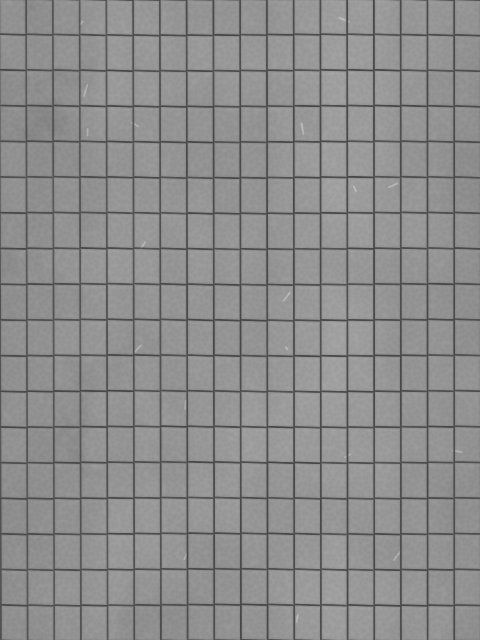
This texture is drawn by a WebGL 1 fragment shader. Its source:

```glsl
precision highp float;
// Worn grey panel of upright tiles parted by thin dark grooves.
// A slightly skewed grid gives the groove distances; layered sines stain
// the surface, cellular noise grains it and sparse strokes scratch it.
uniform vec2 u_resolution;

#define TILES vec2(17.94, 17.96)
#define GRID_SHIFT vec2(0.025, 0.02)
#define GROOVE_HALF 0.0019
#define GROOVE_COLOR vec3(0.27)
#define TILE_COLOR vec3(0.584)
#define TILE_VARIATION 0.014
#define STAIN_DEPTH 0.022
#define GRAIN_DEPTH 0.035
#define GRAIN_SCALE 105.0
#define SCRATCH_CELLS 9.0

float hash(vec2 p) {
  return fract(sin(dot(p, vec2(127.1, 311.7))) * 43758.55);
}

vec2 hash2(vec2 p) {
  return vec2(hash(p), hash(p + 37.3));
}

// Distance to the nearest scattered point
float cellular(vec2 p) {
  vec2 cell = floor(p);
  float nearest = 2.0;
  for (int j = -1; j <= 1; j++) {
    for (int i = -1; i <= 1; i++) {
      vec2 c = cell + vec2(float(i), float(j));
      nearest = min(nearest, length(c + hash2(c) - p));
    }
  }
  return nearest;
}

// Cloudy stains from warped, rotated sines, about -1 to 1
float stains(vec2 p) {
  float sum = 0.0;
  float weight = 0.5;
  for (int i = 0; i < 5; i++) {
    sum += weight * sin(p.x + 1.7 * sin(p.y * 0.8)) * cos(p.y + sin(p.x));
    p = mat2(1.3, 1.2, -1.2, 1.3) * p + 2.3;
    weight *= 0.68;
  }
  return sum;
}

float segmentDistance(vec2 p, vec2 a, vec2 b) {
  vec2 ab = b - a;
  return length(p - a - ab * clamp(dot(p - a, ab) / dot(ab, ab), 0.0, 1.0));
}

// A short pale stroke in a few cells, each kept inside its cell
float scratches(vec2 p) {
  vec2 cell = floor(p);
  vec2 mid = 0.3 + 0.4 * hash2(cell + 5.0);
  float angle = 6.283 * hash(cell + 11.0);
  vec2 reach = vec2(cos(angle), sin(angle)) * mix(0.02, 0.13, hash(cell + 17.0));
  float d = segmentDistance(fract(p), mid - reach, mid + reach);
  return step(0.8, hash(cell + 23.0)) * (1.0 - smoothstep(0.004, 0.03, d));
}

// Broad light: a bright column right of centre, dim sides
float lighting(vec2 uv) {
  float column = exp(-pow((uv.x - 0.71) / 0.13, 2.0));
  float sides = smoothstep(0.25, 0.0, uv.x) + smoothstep(0.88, 1.0, uv.x);
  float streaks = 0.006 * sin(uv.x * 47.0) * sin(uv.x * 19.0 + 1.0);
  return column * mix(0.018, 0.042, uv.y) - 0.022 * sides + streaks;
}

// Smoothed groove with a faint dirty fringe
float groove(float d, float pixel) {
  float core = clamp((GROOVE_HALF - d) / pixel + 0.5, 0.0, 1.0);
  return max(core, 0.22 * exp(-pow(d / 0.0036, 2.0)));
}

void main() {
  vec2 uv = gl_FragCoord.xy / u_resolution;
  float aspect = u_resolution.y / u_resolution.x;
  vec2 p = vec2(uv.x, uv.y * aspect);
  float pixel = 1.0 / u_resolution.x;

  // Grid, with leaning columns and hand-laid rows
  vec2 grid = uv * TILES + GRID_SHIFT;
  grid.x -= 0.06 * (1.0 - uv.x) * (1.0 - uv.y);
  grid.y += 0.022 * (fract(grid.x) - 0.5) + 0.012 * sin(uv.x * 9.0 + uv.y * 5.0);
  vec2 tile = floor(grid);
  vec2 line = floor(grid + 0.5);
  vec2 offset = (grid - line) * vec2(1.0, aspect) / TILES;

  // Tile surface
  float shade = lighting(uv) + STAIN_DEPTH * stains(p * 7.0 + 1.0);
  shade += TILE_VARIATION * (hash(tile) - 0.5);
  shade += GRAIN_DEPTH * (cellular(p * GRAIN_SCALE) - 0.45);
  float leftSide = 1.0 - smoothstep(0.1, 0.5, uv.x);
  shade -= 0.03 * leftSide * smoothstep(0.2, 0.8, stains(p * 11.0 + 6.0));
  vec3 color = TILE_COLOR + shade;
  color += 0.014 * exp(-pow((offset.y + 0.006) / 0.0025, 2.0));
  color += 0.12 * scratches(p * SCRATCH_CELLS);

  // Grooves, paler where worn and toward the left
  float wear = 0.12 * hash(vec2(line.x, tile.y)) + 0.14 * leftSide;
  float upright = groove(abs(offset.x), pixel) * (0.98 - wear);
  float level = groove(abs(offset.y), pixel);
  level *= 0.98 - 0.16 * hash(vec2(tile.x, line.y) + 71.0);
  color = mix(color, GROOVE_COLOR, max(upright, level));

  gl_FragColor = vec4(color, 1.0);
}
```
